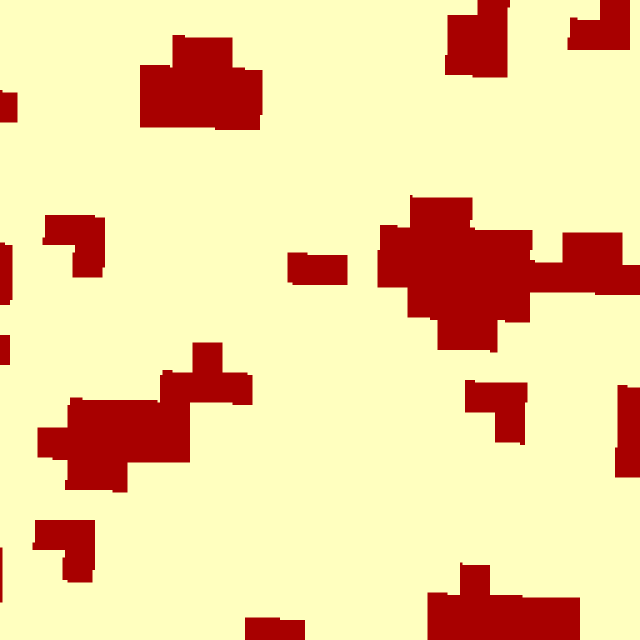
This pattern is drawn by a WebGL 2 fragment shader. Its source:

```glsl
#version 300 es
precision highp float;
// Scattered dark red block clusters on pale yellow, on a slightly tilted grid.

#define CELLS 21.0          // blocks across the canvas
#define STEPS 256.0         // stair steps across the canvas along tilted edges
#define TILT 0.033          // clockwise grid rotation in radians
#define SPACING 5.6         // blocks between neighbouring clusters
#define JITTER 0.8          // scatter of cluster centres, as a share of SPACING
#define AREA_MIN 2.5        // smallest cluster, in blocks
#define AREA_RANGE 13.5     // extra blocks of the largest cluster
#define RAGGED 0.9          // irregularity of cluster outlines
#define SEED 17
#define PAPER vec3(1.0, 1.0, 0.75)
#define INK vec3(0.66, 0.0, 0.0)

uniform vec2 u_resolution;
out vec4 fragColor;

// Integer hash of a lattice point, giving two values in 0..1.
vec2 hash2(vec2 point, int salt) {
    uvec2 v = uvec2(ivec2(point) + 4096 + ivec2(SEED, salt * 577));
    v = v * 1664525u + 1013904223u;
    v.x += v.y * 1664525u;
    v.y += v.x * 1664525u;
    v ^= v >> 16u;
    v.x += v.y * 1664525u;
    v.y += v.x * 1664525u;
    v ^= v >> 16u;
    return vec2(v >> 8u) / 16777216.0;
}

// Squared distance to a cluster centre: 1 on its elliptical outline.
float clusterField(vec2 block, vec2 id) {
    vec2 centre = (id + 0.5 + JITTER * (hash2(id, 1) - 0.5)) * SPACING;
    // Evenly spread ranks keep the mix of small and large clusters steady.
    float rank = fract(dot(id, vec2(0.7549, 0.5698)) + 0.3);
    float area = AREA_MIN + AREA_RANGE * rank * rank * rank;
    float stretch = mix(0.8, 1.35, hash2(id, 2).x);
    vec2 offset = (block - centre) / vec2(stretch, 1.0 / stretch);
    return dot(offset, offset) * 3.14159 / area;
}

// 1 where the block under a canvas position is filled, else 0.
float blockMask(vec2 position) {
    float c = cos(TILT), s = sin(TILT);
    vec2 grid = vec2(c * position.x - s * position.y,
                     s * position.x + c * position.y) * CELLS;
    vec2 block = floor(grid) + 0.5;
    vec2 home = floor(block / SPACING);
    float nearest = 1e3;
    for (int y = -1; y <= 1; y++)
        for (int x = -1; x <= 1; x++)
            nearest = min(nearest, clusterField(block, home + vec2(x, y)));
    float wobble = RAGGED * (hash2(floor(grid), 3).x - 0.5);
    return 1.0 - step(1.0, nearest + wobble);
}

void main() {
    float size = min(u_resolution.x, u_resolution.y);
    vec2 raster = gl_FragCoord.xy / size * STEPS - 0.5;
    vec2 base = floor(raster) + 0.5;

    // Blend neighbouring steps only within one pixel of their border.
    float width = min(STEPS / size, 1.0);
    vec2 blend = clamp((fract(raster) - 0.5) / width + 0.5, 0.0, 1.0);
    float lower = mix(blockMask(base / STEPS),
                      blockMask((base + vec2(1.0, 0.0)) / STEPS), blend.x);
    float upper = mix(blockMask((base + vec2(0.0, 1.0)) / STEPS),
                      blockMask((base + 1.0) / STEPS), blend.x);

    fragColor = vec4(mix(PAPER, INK, mix(lower, upper, blend.y)), 1.0);
}
```
